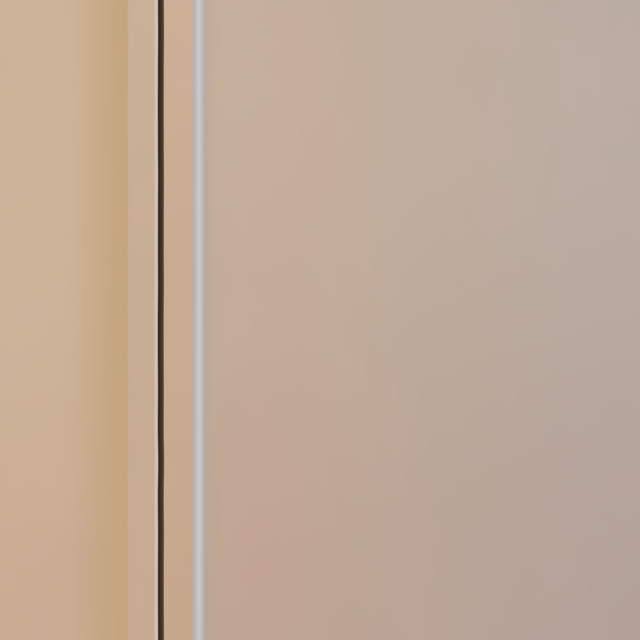
Give the GLSL for this texture, as a three.js fragment shader.

```glsl
varying vec2 vUv;

float hash(vec2 p) {
  vec3 q = fract(vec3(p.xyx) * 0.1031);
  q += dot(q, q.yzx + 33.33);
  return fract((q.x + q.y) * q.z);
}

float noise(vec2 p) {
  vec2 cell = floor(p);
  vec2 f = fract(p);
  f = f * f * (3.0 - 2.0 * f);
  float low = mix(hash(cell), hash(cell + vec2(1.0, 0.0)), f.x);
  float high = mix(hash(cell + vec2(0.0, 1.0)), hash(cell + vec2(1.0, 1.0)), f.x);
  return mix(low, high, f.y);
}

float band(float x, float left, float right, float blur) {
  return smoothstep(left - blur, left + blur, x)
       * (1.0 - smoothstep(right - blur, right + blur, x));
}

float glow(vec2 p, vec2 center, vec2 radius) {
  vec2 d = (p - center) / radius;
  return exp(-dot(d, d));
}

vec3 leftPanel(vec2 p) {
  vec3 cream = mix(vec3(0.785, 0.675, 0.575), vec3(0.805, 0.705, 0.600), smoothstep(0.0, 0.6, p.y));
  vec3 ochre = vec3(0.765, 0.640, 0.485);
  float shade = smoothstep(0.09, 0.195, p.x);
  return mix(cream, ochre, shade * 0.85);
}

vec3 wall(vec2 p) {
  float across = smoothstep(0.25, 1.05, p.x);
  vec3 bottom = mix(vec3(0.750, 0.655, 0.580), vec3(0.700, 0.630, 0.595), across);
  vec3 top = mix(vec3(0.775, 0.690, 0.610), vec3(0.735, 0.675, 0.635), across);
  vec3 color = mix(bottom, top, smoothstep(-0.1, 0.9, p.y));

  // Faint rosy patches
  float rose = glow(p, vec2(0.42, 0.16), vec2(0.13, 0.30))
             + 0.7 * glow(p, vec2(0.49, 0.80), vec2(0.07, 0.20));
  color += rose * vec3(0.008, -0.010, -0.012);

  // Cool shadow beside the bright edge
  float shadow = exp(-max(p.x - 0.319, 0.0) / 0.012);
  return mix(color, vec3(0.690, 0.650, 0.610), shadow * 0.6);
}

void main() {
  vec2 p = vUv;
  float soft = 0.0013;
  float x = p.x + (noise(vec2(3.0, p.y * 18.0)) - 0.5) * 0.0007;

  vec3 color = mix(leftPanel(p), wall(p), step(0.25, x));

  // Flat trim on either side of the gap
  vec3 outerTrim = mix(vec3(0.775, 0.665, 0.575), vec3(0.795, 0.690, 0.600), p.y);
  vec3 innerTrim = mix(vec3(0.775, 0.655, 0.550), vec3(0.795, 0.690, 0.590), p.y);
  color = mix(color, outerTrim, band(x, 0.200, 0.250, soft * 1.5));
  color = mix(color, innerTrim, band(x, 0.250, 0.303, soft));

  // Pale lip and dark gap
  color = mix(color, vec3(0.820, 0.780, 0.740), band(x, 0.2415, 0.2470, soft) * 0.75);
  vec3 gap = mix(vec3(0.190, 0.155, 0.130), vec3(0.330, 0.250, 0.180), smoothstep(0.248, 0.256, x));
  color = mix(color, gap, band(x, 0.2470, 0.2560, soft));

  // Cool bright edge
  vec3 edge = mix(vec3(0.715, 0.695, 0.700), vec3(0.785, 0.780, 0.800), glow(p, vec2(0.311, p.y), vec2(0.005, 1.0)));
  color = mix(color, edge, band(x, 0.3020, 0.3190, soft * 1.5));

  // Soft mottling
  float mottling = noise(p * 9.0) + 0.5 * noise(p * vec2(45.0, 30.0)) - 0.75;
  color += mottling * vec3(0.006, 0.005, 0.006);

  gl_FragColor = vec4(color, 1.0);
}
```
